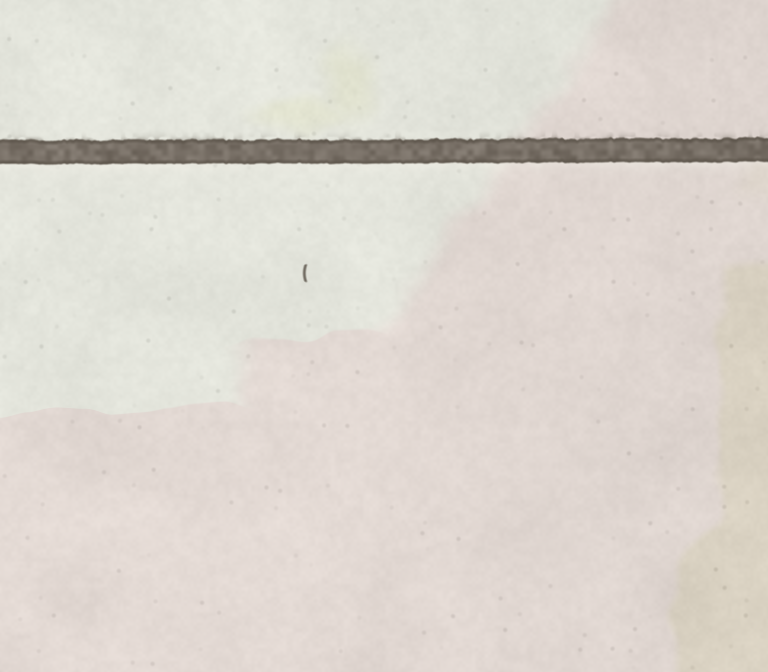
This texture is drawn by a WebGL 2 fragment shader. Its source:

```glsl
#version 300 es
precision highp float;
// Pale mottled stone wall crossed by one dark, rough horizontal joint.
// Layered value noise gives the surface its grain, soft stepped masks give
// the green, pink and tan stains, and distances shape the joint and a nick.

#define JOINT_Y 0.7730      // joint centre at the left side
#define JOINT_TILT 0.0034   // rise per unit of width
#define JOINT_HALF 0.0172   // half thickness
#define ROUGHNESS 0.0050    // wear of the joint's edges
#define MOTTLE 0.060        // strength of broad clouds
#define GRAIN 0.034         // strength of fine grain
#define SPECK_CELLS 42.0    // speck grid density
#define NICK_POS vec2(0.4545, 0.5935)

uniform vec2 u_resolution;
out vec4 fragColor;

const vec3 GREEN_STONE = vec3(0.885, 0.890, 0.855);
const vec3 PINK_STONE = vec3(0.880, 0.842, 0.820);
const vec3 TAN_STONE = vec3(0.855, 0.825, 0.755);
const vec3 MOSS_STAIN = vec3(0.865, 0.870, 0.780);
const vec3 JOINT_COLOR = vec3(0.470, 0.437, 0.400);
const vec3 JOINT_SHADE = vec3(0.340, 0.310, 0.270);
const vec3 LIT_LIP = vec3(0.945, 0.935, 0.900);

float hash(vec2 cell) {
    vec3 h = fract(vec3(cell.xyx) * 0.1031);
    h += dot(h, h.yzx + 33.33);
    return fract((h.x + h.y) * h.z);
}

float noise(vec2 p) {
    vec2 i = floor(p), f = fract(p);
    f = f * f * (3.0 - 2.0 * f);
    return mix(mix(hash(i), hash(i + vec2(1, 0)), f.x),
               mix(hash(i + vec2(0, 1)), hash(i + vec2(1, 1)), f.x), f.y);
}

float fbm(vec2 p) {
    float sum = 0.0, amp = 0.5;
    for (int i = 0; i < 5; i++) {
        sum += amp * noise(p);
        p = mat2(1.6, 1.2, -1.2, 1.6) * p + 17.3;
        amp *= 0.55;
    }
    return sum / 1.055;
}

// Soft step centred on an edge
float soft(float edge, float width, float x) {
    return smoothstep(edge - width, edge + width, x);
}

// Stain colours: green upper left, pink lower right, tan right margin
vec3 stoneColor(vec2 p) {
    vec2 w = p + 0.022 * (vec2(noise(p * 24.0), noise(p * 24.0 + 50.0)) - 0.5);
    float edgeX = 0.203 + 0.72 * w.y;
    edgeX = mix(0.355, edgeX, soft(0.497, 0.012, w.y));
    edgeX = mix(-0.10, edgeX, soft(0.390, 0.012, w.y));
    vec3 color = mix(GREEN_STONE, PINK_STONE, soft(edgeX, 0.030, w.x));

    float tanX = mix(1.000, 1.072, soft(0.200, 0.045, w.y));
    float tanMask = soft(tanX, 0.010, w.x) * (1.0 - soft(0.607, 0.012, w.y));
    tanMask += 0.4 * soft(1.105, 0.015, w.x) * soft(0.705, 0.02, w.y)
             * (1.0 - soft(0.755, 0.01, w.y));
    color = mix(color, TAN_STONE, 0.85 * tanMask);

    float moss = 1.0 - smoothstep(0.2, 1.0, length((w - vec2(0.520, 0.872)) / vec2(0.065, 0.085)));
    float mossFoot = 1.0 - smoothstep(0.2, 1.0, length((w - vec2(0.450, 0.830)) / vec2(0.110, 0.035)));
    return mix(color, MOSS_STAIN, 0.7 * max(moss, mossFoot));
}

// Sparse soft pits scattered on a jittered grid
float specks(vec2 p) {
    vec2 cell = floor(p * SPECK_CELLS), f = fract(p * SPECK_CELLS);
    vec2 centre = 0.25 + 0.5 * vec2(hash(cell + 3.1), hash(cell + 8.7));
    float present = smoothstep(0.86, 1.0, hash(cell + 21.0));
    return present * (1.0 - smoothstep(0.03, 0.22, length(f - centre)));
}

void main() {
    vec2 p = gl_FragCoord.xy / u_resolution.y;
    float aa = 1.0 / u_resolution.y;

    // Stone surface
    vec3 color = stoneColor(p);
    float clouds = fbm(p * 9.0) - 0.5;
    float grain = 0.6 * noise(p * 95.0) + 0.4 * noise(p * 210.0 + 9.0) - 0.5;
    color += MOTTLE * clouds + GRAIN * grain;
    color -= 0.075 * specks(p);
    color *= 1.006 - 0.022 * smoothstep(0.5, 1.14, p.x);

    // Joint with worn edges, grime above and a lit lip below
    float d = p.y - JOINT_Y - JOINT_TILT * p.x;
    float wear = ROUGHNESS * (0.6 * noise(vec2(p.x * 85.0, 2.0)) + 0.4 * noise(vec2(p.x * 220.0, 7.0)) - 0.5);
    float above = d - JOINT_HALF - wear;
    float below = -d - JOINT_HALF + 0.6 * wear;
    float grime = exp(-max(above, 0.0) / 0.0045) * smoothstep(0.35, 0.85, noise(p * 120.0 + 4.0));
    color = mix(color, JOINT_SHADE, 0.40 * grime * step(0.0, d));
    float streak = 0.5 + 0.5 * noise(vec2(p.x * 55.0, p.y * 8.0));
    float lip = exp(-max(below, 0.0) / 0.010) * step(d, 0.0);
    color = mix(color, LIT_LIP, 0.75 * lip * streak);

    float inside = max(above, below);
    vec3 jointColor = JOINT_COLOR + 0.11 * (noise(p * 110.0) - 0.5) + 0.07 * (fbm(p * 22.0) - 0.5);
    jointColor = mix(jointColor, JOINT_SHADE, 0.65 * smoothstep(-0.007, -0.001, inside));
    color = mix(jointColor, color, smoothstep(-aa, aa + 0.0012, inside));

    // Small upright nick, slightly bowed
    vec2 n = p - NICK_POS;
    n.x += 0.0016 - 14.0 * n.y * n.y;
    float nick = length(vec2(n.x, n.y - clamp(n.y, -0.011, 0.011))) - 0.0016;
    color = mix(color, JOINT_SHADE, 0.8 * (1.0 - smoothstep(-aa, aa + 0.001, nick)));

    fragColor = vec4(clamp(color, 0.0, 1.0), 1.0);
}
```
